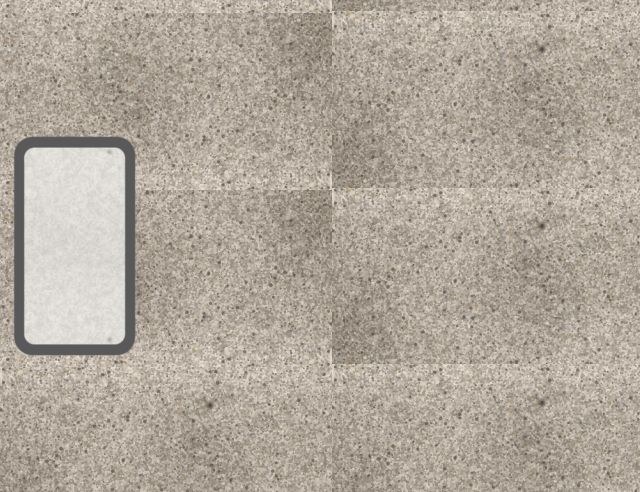
This texture is drawn by a Shadertoy shader. Its source:

```glsl
// Speckled stone slabs in a two-column layout, with a pale panel in a rounded grey frame.

const vec2 SLAB = vec2(0.6746, 0.3593);   // slab size, canvas height = 1
const float FIRST_SEAM = 0.2593;          // top of the lowest row
const vec2 PANEL_CENTRE = vec2(0.1517, 0.5);

const vec3 STONE = vec3(0.695, 0.655, 0.603);
const vec3 DARK_GRAIN = vec3(0.31, 0.29, 0.27);
const vec3 WHITE_GRAIN = vec3(0.88, 0.86, 0.83);
const vec3 OCHRE_GRAIN = vec3(0.65, 0.55, 0.39);
const vec3 SLATE_GRAIN = vec3(0.57, 0.57, 0.57);
const vec3 FRAME = vec3(0.345, 0.35, 0.345);
const vec3 PLASTER = vec3(0.875, 0.865, 0.845);

vec2 hash22(vec2 p) {
    vec3 q = fract(p.xyx * vec3(0.1031, 0.1030, 0.0973));
    q += dot(q, q.yzx + 33.33);
    return fract((q.xx + q.yz) * q.zy);
}

// Smooth cellular noise, about -0.5 to 0.5
float cellTone(vec2 p) {
    vec2 cell = floor(p);
    float sum = 0.0, total = 0.0;
    for (int j = -1; j <= 1; j++)
    for (int i = -1; i <= 1; i++) {
        vec2 id = cell + vec2(i, j);
        vec2 d = id + hash22(id) - p;
        float w = exp(-6.0 * dot(d, d));
        sum += w * (hash22(id + 57.0).x - 0.5);
        total += w;
    }
    return sum / total;
}

// Scattered round grains: x = coverage, y = random kind
vec2 grains(vec2 p, float density, float soft) {
    vec2 cell = floor(p);
    vec2 best = vec2(0.0);
    for (int j = -1; j <= 1; j++)
    for (int i = -1; i <= 1; i++) {
        vec2 id = cell + vec2(i, j);
        vec2 rnd = hash22(id + 19.0);
        vec2 d = id + 0.15 + 0.7 * hash22(id) - p;
        float size = hash22(id + 83.0).x;
        float radius = mix(0.14, 0.4, size * size);
        float cover = (1.0 - smoothstep(-soft, soft, length(d) - radius))
                    * step(rnd.x, density);
        if (cover > best.x) best = vec2(cover, rnd.y);
    }
    return best;
}

// Layered sines for cloudy variation
float clouds(vec2 p) {
    float sum = 0.0, amp = 0.5;
    for (int i = 0; i < 4; i++) {
        sum += amp * sin(p.x + 1.3 * sin(p.y)) * sin(p.y + 1.1 * sin(p.x));
        p = mat2(1.5, 1.1, -1.1, 1.5) * p + 2.7;
        amp *= 0.6;
    }
    return sum;
}

float blob(vec2 p, vec2 centre, vec2 size) {
    vec2 d = (p - centre) / size;
    return exp(-dot(d, d));
}

float roundBox(vec2 p, vec2 halfSize, float radius) {
    vec2 d = abs(p) - halfSize + radius;
    return length(max(d, 0.0)) + min(max(d.x, d.y), 0.0) - radius;
}

// Broad weathering inside one slab, s runs from 0 to 1
float stains(vec2 s) {
    float tone = 0.065 * smoothstep(0.72, 1.0, s.y);
    tone -= 0.10 * blob(s, vec2(0.03, 0.03), vec2(0.17, 0.26));
    tone -= 0.06 * blob(s, vec2(0.0, 0.35), vec2(0.13, 0.45));
    tone -= 0.065 * blob(s, vec2(0.61, 0.46), vec2(0.15, 0.32));
    tone += 0.04 * blob(s, vec2(0.78, 0.08), vec2(0.22, 0.2));
    return tone;
}

vec3 stone(vec2 q, float px) {
    vec3 col = STONE + 0.012 + stains(q / SLAB) + 0.028 * clouds(q * 24.0);
    col += 0.24 * cellTone(q / 0.0036) + 0.09 * cellTone(q / 0.012 + 40.0);
    // Fine dark grit, then larger mixed grains
    vec2 grit = grains(q / 0.0058 + 11.0, 0.22, px / 0.0058 * 0.8);
    col = mix(col, DARK_GRAIN + 0.22 * grit.y, 0.55 * grit.x);
    vec2 g = grains(q / 0.009 + 71.0, 0.3, px / 0.009 * 0.8);
    vec3 tint = g.y < 0.38 ? DARK_GRAIN : g.y < 0.62 ? WHITE_GRAIN
              : g.y < 0.80 ? OCHRE_GRAIN : SLATE_GRAIN;
    col = mix(col, tint, 0.65 * g.x);
    // One dark pit in every slab
    float pit = blob(q, SLAB * vec2(0.633, 0.783), vec2(0.0055, 0.007));
    return mix(col, DARK_GRAIN * 0.8, 0.85 * pit);
}

vec3 slabs(vec2 p, float px) {
    float left = 1.0 - step(SLAB.x, p.x);
    vec2 grid = vec2(p.x, p.y - FIRST_SEAM + 0.005 * left) / SLAB;
    vec2 q = fract(grid) * SLAB;
    // Left column is turned half round above its lowest slab
    if (left > 0.5 && grid.y >= 0.0) q = SLAB - q;
    return stone(q, px);
}

vec3 plaster(vec2 p) {
    float tone = 0.06 * cellTone(p / 0.004) + 0.04 * cellTone(p / 0.011 + 9.0);
    tone += 0.01 * clouds(p * 35.0) - 0.03 * blob(p, vec2(0.0), vec2(0.2, 0.07));
    tone -= 0.2 * blob(vec2(p.x, abs(p.y)), vec2(0.071, 0.191), vec2(0.005));
    return PLASTER + tone;
}

void mainImage(out vec4 fragColor, in vec2 fragCoord) {
    float px = 1.0 / iResolution.y;
    vec2 p = fragCoord * px;
    vec2 c = p - PANEL_CENTRE;
    float outer = roundBox(c, vec2(0.123, 0.222), 0.038);
    float inner = roundBox(c, vec2(0.1025, 0.2), 0.021);
    vec3 col = mix(FRAME, slabs(p, px), smoothstep(-px, px, outer));
    col = mix(plaster(c), col, smoothstep(-px, px, inner));
    fragColor = vec4(clamp(col, 0.0, 1.0), 1.0);
}
```
